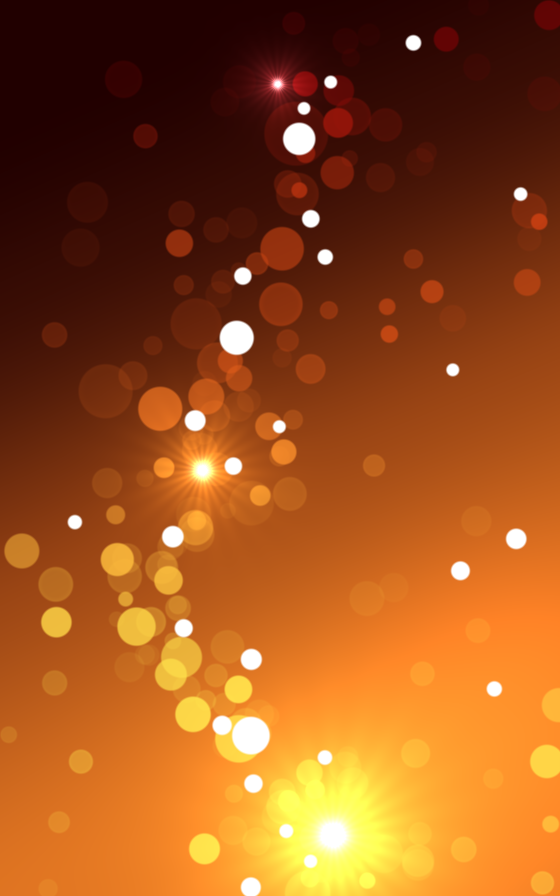
This background is drawn by a WebGL 2 fragment shader. Its source:

```glsl
#version 300 es
precision highp float;
// Warm bokeh: a diagonal dark-to-orange gradient crossed by a winding stream
// of translucent discs that turn from red to yellow as they fall, with white
// sparks and three flares. Discs are scattered by hash along the stream curve.

uniform vec2 u_resolution;
out vec4 fragColor;

#define FAINT_COUNT 120
#define BRIGHT_COUNT 46
#define SPARK_COUNT 24
#define LEAD_COUNT 4
#define STREAM_SPREAD 0.13
#define STRAY_SHARE 0.36
#define ASPECT 0.625

float hash(float n, float seed) {
    return fract(sin(n * 127.1 + seed * 311.7) * 43758.5);
}

// Horizontal centre of the stream at a given fall (0 at the top, 1 below)
float streamCentre(float fall) {
    return 0.33 - 0.15 * smoothstep(0.1, 0.66, fall)
                + 0.2 * smoothstep(0.66, 1.0, fall);
}

// Diagonal gradient, darkest at the upper left
vec3 backdrop(vec2 p) {
    float t = 1.0 - p.y + 0.28 * (p.x / ASPECT - 0.5);
    vec3 color = mix(vec3(0.13, 0.0, 0.0), vec3(0.24, 0.06, 0.02), smoothstep(0.0, 0.28, t));
    color = mix(color, vec3(0.56, 0.24, 0.07), smoothstep(0.2, 0.54, t));
    color = mix(color, vec3(0.87, 0.45, 0.13), smoothstep(0.42, 0.88, t));
    float warmth = exp(-dot(p - vec2(0.58, 0.2), p - vec2(0.58, 0.2)) / 0.03);
    return color + warmth * vec3(0.2, 0.09, 0.03);
}

// Disc tint: red, orange, amber, then yellow
vec3 discTint(float fall) {
    vec3 tint = mix(vec3(0.5, 0.01, 0.02), vec3(0.86, 0.3, 0.08), smoothstep(0.05, 0.32, fall));
    tint = mix(tint, vec3(0.98, 0.64, 0.2), smoothstep(0.35, 0.6, fall));
    return mix(tint, vec3(1.0, 0.9, 0.3), smoothstep(0.52, 0.78, fall));
}

float disc(vec2 p, vec2 centre, float radius) {
    float edge = 0.8 / u_resolution.y + 0.0006;
    return 1.0 - smoothstep(-edge, edge, length(p - centre) - radius);
}

// Scattered centre: near the stream, or a stray anywhere across the width
vec2 scatter(float n, float count, float seed) {
    float fall = pow((n + hash(n, seed)) / count, 0.85);
    float offset = hash(n, seed + 1.0) + hash(n, seed + 2.0) - 1.0;
    float x = streamCentre(fall) + offset * STREAM_SPREAD;
    if (hash(n, seed + 3.0) < STRAY_SHARE) x = ASPECT * hash(n, seed + 4.0);
    return vec2(x, 1.0 - fall);
}

// Soft halo with a hot core and fine rays
vec3 flare(vec2 p, vec2 centre, float size, vec3 tint) {
    vec2 q = p - centre;
    float d = length(q) / size;
    float angle = atan(q.y, q.x + 0.00001);
    float rays = 0.8 + 0.2 * cos(angle * 9.0) * cos(angle * 14.0 + 1.0);
    return tint * exp(-d * 1.1) * rays + vec3(exp(-d * d * 10.0));
}

void main() {
    vec2 p = gl_FragCoord.xy / u_resolution.y;
    vec3 color = backdrop(p);

    // Wide light behind the lower stream
    vec2 burst = vec2(0.372, 0.068);
    color += vec3(0.65, 0.55, 0.16) * exp(-length(p - burst) / 0.085);

    // Faint overlapping discs
    for (int i = 0; i < FAINT_COUNT; i++) {
        float n = float(i);
        vec2 c = scatter(n, float(FAINT_COUNT), 1.0);
        float radius = mix(0.008, 0.02, hash(n, 7.0)) + 0.016 * pow(hash(n, 8.0), 8.0);
        float alpha = mix(0.08, 0.45, pow(hash(n, 9.0), 1.5));
        float rim = 0.85 + 0.15 * smoothstep(0.7, 1.0, length(p - c) / radius);
        color = mix(color, discTint(1.0 - c.y), alpha * rim * disc(p, c, radius));
    }

    // Stronger discs
    for (int i = 0; i < BRIGHT_COUNT; i++) {
        float n = float(i);
        vec2 c = scatter(n, float(BRIGHT_COUNT), 11.0);
        float radius = mix(0.007, 0.019, hash(n, 17.0)) + 0.012 * pow(hash(n, 18.0), 6.0);
        float alpha = mix(0.45, 0.9, hash(n, 19.0));
        color = mix(color, discTint(1.0 - c.y), alpha * disc(p, c, radius));
    }

    // Flares along the stream
    color += flare(p, vec2(0.31, 0.906), 0.018, vec3(0.85, 0.25, 0.3));
    color += flare(p, vec2(0.226, 0.475), 0.033, vec3(0.95, 0.65, 0.2));
    color += flare(p, burst, 0.052, vec3(0.9, 0.75, 0.35));

    // Small white sparks, then the large ones leading the stream
    float white = 0.0;
    for (int i = 0; i < SPARK_COUNT; i++) {
        float n = float(i);
        float radius = mix(0.007, 0.013, pow(hash(n, 27.0), 2.0));
        white = max(white, disc(p, scatter(n, float(SPARK_COUNT), 21.0), radius));
    }
    for (int i = 0; i < LEAD_COUNT; i++) {
        float fall = 0.155 + 0.222 * float(i);
        float radius = i == 2 ? 0.012 : 0.018 + 0.001 * float(i);
        white = max(white, disc(p, vec2(streamCentre(fall) + 0.008, 1.0 - fall), radius));
    }
    color = mix(color, vec3(1.0), white);
    fragColor = vec4(clamp(color, 0.0, 1.0), 1.0);
}
```
